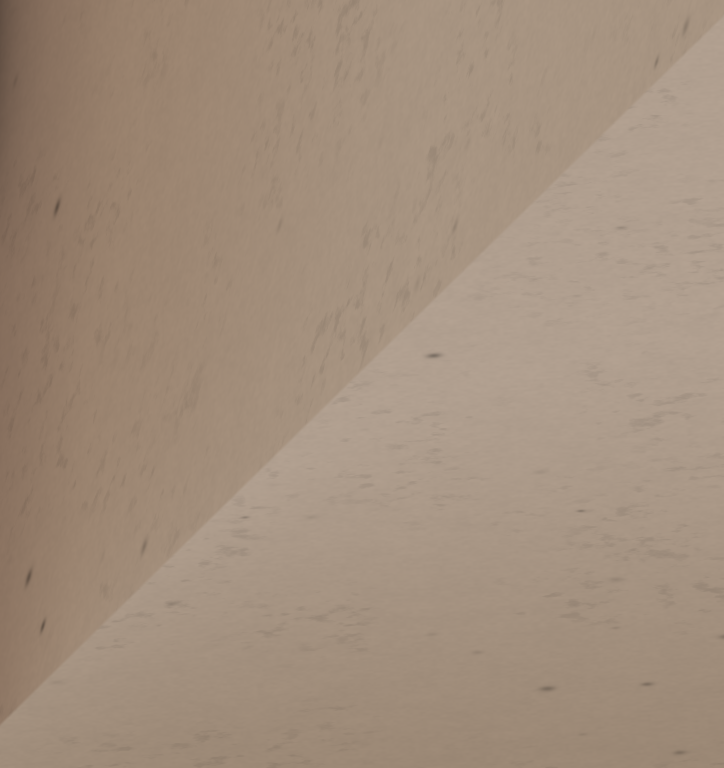
Write a WebGL 2 fragment shader that draws this texture.

```glsl
#version 300 es
precision highp float;

uniform vec2 u_resolution;
out vec4 outColor;

#define SEAM_START 0.056
#define SEAM_SLOPE 0.924
#define WALL_GRAIN_ANGLE 1.28
#define FLOOR_GRAIN_ANGLE 0.07
#define FLECK_CELL 0.085
#define FLECK_STRENGTH 0.36
#define STREAK_STRENGTH 0.07
#define GRAIN_STRENGTH 0.032

float hash(vec2 p) {
    vec3 q = fract(vec3(p.xyx) * 0.1031);
    q += dot(q, q.yzx + 33.33);
    return fract((q.x + q.y) * q.z);
}

float noise(vec2 p) {
    vec2 cell = floor(p);
    vec2 f = fract(p);
    f = f * f * (3.0 - 2.0 * f);
    return mix(mix(hash(cell), hash(cell + vec2(1, 0)), f.x),
               mix(hash(cell + vec2(0, 1)), hash(cell + vec2(1, 1)), f.x), f.y);
}

float fbm(vec2 p) {
    float sum = 0.0;
    float amplitude = 0.5;
    for (int i = 0; i < 4; i++) {
        sum += amplitude * noise(p);
        p = p * 2.03 + 17.3;
        amplitude *= 0.5;
    }
    return sum;
}

// Coordinates along and across the grain
vec2 grainSpace(vec2 p, float angle) {
    vec2 along = vec2(cos(angle), sin(angle));
    return vec2(dot(p, along), dot(p, vec2(-along.y, along.x)));
}

// Scattered tapered flecks, most faint and a few dark
float flecks(vec2 g, float seed) {
    vec2 home = floor(g / FLECK_CELL);
    float dark = 0.0;
    for (int j = -1; j <= 1; j++) {
        for (int i = -1; i <= 1; i++) {
            vec2 cell = home + vec2(i, j);
            vec2 key = cell + seed;
            vec2 center = cell + vec2(hash(key + 3.1), hash(key + 8.7));
            vec2 d = g - center * FLECK_CELL;
            float size = mix(0.55, 1.1, hash(key + 14.2));
            d /= vec2(0.0105, 0.0034) * size;
            float weight = pow(hash(key + 21.9), 6.0);
            dark += weight * exp(-dot(d, d) * 1.2);
        }
    }
    return dark;
}

// Small broken streaks, faint clouding and fine fibres
float woodTone(vec2 g, float seed) {
    float patches = smoothstep(0.38, 0.66, fbm(g * vec2(7.0, 12.0) + seed));
    float streak = fbm(g * vec2(42.0, 150.0) + seed);
    float fibre = noise(g * vec2(110.0, 330.0) + seed) - 0.5;
    float speckle = noise(g * vec2(230.0, 420.0) + seed + 9.0) - 0.5;
    float tone = 1.0 - STREAK_STRENGTH * patches * smoothstep(0.52, 0.78, streak);
    tone += 0.022 * (fbm(g * vec2(18.0, 70.0) + seed + 40.0) - 0.47);
    return tone + GRAIN_STRENGTH * (0.6 * fibre + 0.4 * speckle);
}

vec3 wallColor(vec2 uv, float seamDistance) {
    vec3 shade = vec3(0.480, 0.385, 0.325);
    vec3 warm = vec3(0.597, 0.503, 0.422);
    vec3 pale = vec3(0.655, 0.580, 0.507);
    float x = uv.x + 0.10 * (1.0 - uv.y);
    vec3 color = mix(shade, warm, smoothstep(-0.08, 0.22, x));
    color = mix(color, pale, smoothstep(0.08, 0.66, x));
    color = mix(color, pale, 0.55 * exp(-seamDistance * 6.0) * smoothstep(-0.08, 0.2, uv.x));
    // Dim corner at the top left
    float corner = exp(-uv.x * 38.0) * smoothstep(0.60, 1.0, uv.y);
    return color * (1.0 - 0.25 * corner);
}

vec3 floorColor(vec2 uv, float seamDistance) {
    vec3 low = vec3(0.600, 0.523, 0.448);
    vec3 high = vec3(0.692, 0.624, 0.562);
    float light = smoothstep(-0.12, 0.62, uv.y + 0.06 * (1.0 - uv.x));
    light += 0.20 * exp(-seamDistance * 8.0);
    return mix(low, high, clamp(light, 0.0, 1.0));
}

void main() {
    vec2 uv = gl_FragCoord.xy / u_resolution;
    vec2 p = gl_FragCoord.xy / u_resolution.y;
    float side = uv.y - SEAM_START - SEAM_SLOPE * uv.x;

    // Upper panel, steep grain
    vec2 wallGrain = grainSpace(p, WALL_GRAIN_ANGLE);
    vec3 wall = wallColor(uv, max(side, 0.0)) * woodTone(wallGrain, 5.0);
    wall *= 1.0 - FLECK_STRENGTH * flecks(wallGrain * vec2(0.75, 1.0), 11.0);

    // Lower panel, nearly level grain
    vec2 floorGrain = grainSpace(p, FLOOR_GRAIN_ANGLE);
    vec3 ground = floorColor(uv, max(-side, 0.0)) * woodTone(floorGrain, 63.0);
    ground *= 1.0 - FLECK_STRENGTH * flecks(floorGrain, 47.0);

    // Soft diagonal seam
    float softness = max(0.0035, 1.2 / u_resolution.y);
    vec3 color = mix(ground, wall, smoothstep(-softness, softness, side));
    outColor = vec4(color, 1.0);
}
```
